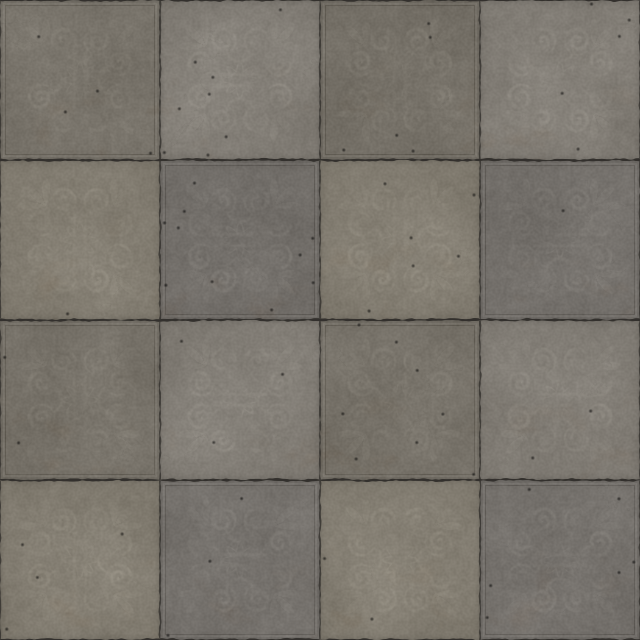
Write a WebGL 1 fragment shader that draws this texture.

```glsl
precision highp float;

uniform vec2 u_resolution;

float hash(vec2 p) {
  vec3 q = fract(p.xyx * 0.1031);
  q += dot(q, q.yzx + 33.33);
  return fract((q.x + q.y) * q.z);
}

float corner(vec2 cell, vec2 offset, vec2 period) {
  float angle = 6.2832 * hash(mod(cell, period) + 7.0);
  return dot(vec2(cos(angle), sin(angle)), offset);
}

// Gradient noise that wraps after a whole number of cells
float noise(vec2 p, vec2 period) {
  vec2 i = floor(p), f = p - i;
  vec2 s = f * f * f * (f * (f * 6.0 - 15.0) + 10.0);
  vec2 x = vec2(1.0, 0.0);
  return mix(mix(corner(i, f, period), corner(i + x, f - x, period), s.x),
             mix(corner(i + x.yx, f - x.yx, period), corner(i + 1.0, f - 1.0, period), s.x), s.y);
}

float fbm(vec2 uv, vec2 frequency) {
  float sum = 0.0, amplitude = 0.6;
  for (int i = 0; i < 5; i++) {
    sum += amplitude * noise(uv * frequency, frequency);
    frequency *= 2.0;
    amplitude *= 0.55;
  }
  return sum;
}

float fill(float d, float blur) {
  return 1.0 - smoothstep(-blur, blur, d);
}

// Faded scrollwork, mirrored into eight sectors
float ornament(vec2 p, float blur) {
  vec2 q = abs(p);
  if (q.y > q.x) q = q.yx;

  // Spiral curls
  vec2 c = q - vec2(0.245, 0.11);
  float r = length(c);
  float turn = atan(c.y, -c.x) / 6.2832;
  float coil = abs(fract((r - 0.025) / 0.047 - turn) - 0.5) * 0.047;
  float shape = fill(coil - 0.011, blur) * fill(r - 0.088, blur);

  // Stems that join the curls to the centre
  float stem = abs(length(q - vec2(0.2, 0.0)) - 0.085) - 0.009;
  shape = max(shape, 0.7 * fill(max(stem, q.x - 0.23), blur));

  // Fans towards the corners
  vec2 d = vec2(q.x + q.y, q.x - q.y) * 0.7071 - vec2(0.3, 0.0);
  float a = atan(d.y, d.x);
  float fan = length(d) - 0.17 * abs(cos(a * 4.0));
  shape = max(shape, 0.6 * fill(max(fan, (a - 1.1) * 0.1), blur));

  // Rosette and paired bars
  float rosette = abs(length(p) - 0.085 - 0.025 * cos(8.0 * atan(q.y, q.x))) - 0.01;
  float bars = max(abs(abs(p.x) - 0.035) - 0.01, abs(p.y) - 0.17);
  return max(shape, 0.75 * max(fill(rosette, blur), fill(bars, blur)));
}

void main() {
  vec2 uv = gl_FragCoord.xy / u_resolution;
  float px = 4.0 / min(u_resolution.x, u_resolution.y);
  vec2 id = floor(uv * 4.0);
  vec2 p = fract(uv * 4.0) - 0.5;
  float framed = mod(id.x + id.y, 2.0);
  float column = mod(id.x, 2.0);

  // Alternating tiles, each with its own shade
  vec3 color = mix(vec3(0.512, 0.492, 0.455), vec3(0.458, 0.441, 0.414), framed);
  color += (hash(id + 19.0) - 0.5) * 0.022;
  color += vec3(0.004, 0.002, -0.006) * (1.0 - 2.0 * column);

  // Cloudy stains, brown patches and grain
  float cloud = fbm(uv, vec2(8.0));
  float stain = fbm(uv + 0.37, vec2(12.0, 16.0));
  color += 0.055 * cloud + 0.03 * fbm(uv, vec2(64.0));
  color += 0.03 * noise(uv * 230.0, vec2(230.0));
  color -= vec3(0.008, 0.018, 0.026) * smoothstep(0.1, 0.5, stain) * smoothstep(0.3, -0.4, p.y);
  color += 0.016 * (1.0 - framed) * (0.5 - 4.0 * dot(p, p));

  // Hairline veins
  float vein = 1.0 - smoothstep(0.0, 0.025, abs(stain + 0.12));
  color -= 0.014 * vein * smoothstep(0.05, 0.3, cloud);

  // Worn ornament, turned in every other column
  float worn = smoothstep(-0.45, 0.35, fbm(uv + 0.61, vec2(20.0)));
  vec2 turned = mix(p, p.yx, column);
  color += vec3(0.036, 0.036, 0.034) * worn * ornament(turned, 0.006 + 0.5 * px);

  // Engraved frame on the darker tiles
  float inset = max(abs(p.x), abs(p.y)) - 0.466;
  float groove = fill(abs(inset) - 0.003, 0.5 * px);
  float ridge = fill(abs(inset - 0.01) - 0.004, 0.5 * px);
  color += framed * (0.03 * ridge - 0.06 * groove) * (0.75 + 0.5 * worn);

  // Small pits
  vec2 pitCell = floor(uv * 44.0);
  vec2 pitCenter = 0.25 + 0.5 * vec2(hash(pitCell + 3.0), hash(pitCell + 71.0));
  float pit = fill(length(fract(uv * 44.0) - pitCenter) - 0.09, 0.06 + 5.5 * px);
  color *= 1.0 - 0.55 * pit * step(0.965, hash(pitCell + 131.0));

  // Ragged joints, heavier along the rows
  vec2 edge = fract(uv * 4.0 + 0.5) - 0.5;
  vec2 wobble = vec2(noise(uv * 52.0, vec2(52.0)), noise(uv * 44.0 + 0.5, vec2(44.0)));
  vec2 chips = vec2(noise(uv * 120.0 + 0.3, vec2(120.0)), noise(uv * 96.0 + 0.4, vec2(96.0)));
  vec2 gap = abs(edge + 0.008 * wobble) - vec2(0.0045, 0.006) - vec2(0.005, 0.008) * chips;
  vec2 rim = exp(-abs(edge) * vec2(70.0, 50.0));
  color *= 1.0 - 0.13 * max(rim.x, rim.y);
  float joint = max(0.8 * fill(gap.x, 0.6 * px), fill(gap.y, 0.6 * px));
  color = mix(color, vec3(0.2, 0.19, 0.175), joint);

  gl_FragColor = vec4(color, 1.0);
}
```
